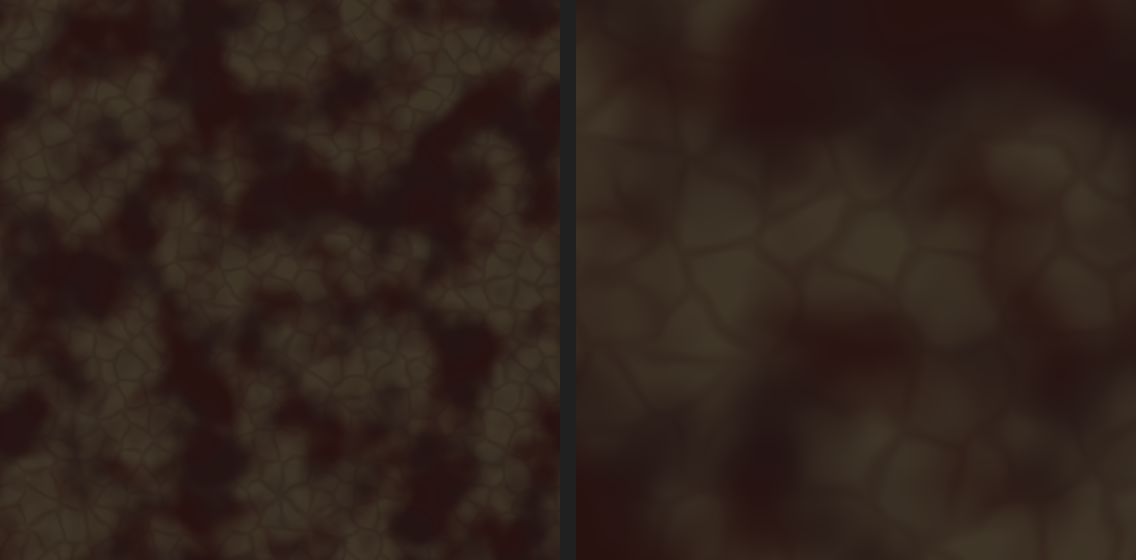
Left, the full canvas; right, a detail of the centre.
A Shadertoy shader for this texture:

```glsl
#define BLOTCH_REPEATS 7.0
#define CELL_REPEATS 22.0
#define BLOTCH_LOW -0.39
#define BLOTCH_HIGH 0.38
#define VEIN_WIDTH 0.32
#define VEIN_DEPTH 0.24
#define DARK_RED vec3(0.157, 0.070, 0.062)
#define DARK_UMBER vec3(0.140, 0.082, 0.076)
#define LIGHT_OLIVE vec3(0.246, 0.206, 0.153)

// Integer hash of a lattice point that wraps at the given period
vec2 hash2(vec2 cell, float period, uint seed) {
    uvec2 v = uvec2(mod(cell, period)) + uvec2(seed * 37u, seed * 91u);
    v = v * 1664525u + 1013904223u;
    v.x += v.y * 1664525u;
    v.y += v.x * 1664525u;
    v ^= v >> 16u;
    v.x += v.y * 1664525u;
    v.y += v.x * 1664525u;
    v ^= v >> 16u;
    return vec2(v & 65535u) / 65536.0;
}

float cornerSlope(vec2 cell, vec2 offset, float period, uint seed) {
    float angle = 6.28318 * hash2(cell, period, seed).x;
    return dot(vec2(cos(angle), sin(angle)), offset);
}

// Tiling gradient noise, about -0.7 to 0.7
float gradientNoise(vec2 uv, float period, uint seed) {
    vec2 p = uv * period;
    vec2 i = floor(p);
    vec2 f = p - i;
    vec2 u = f * f * f * (f * (f * 6.0 - 15.0) + 10.0);
    vec2 e = vec2(1.0, 0.0);
    float bottom = mix(cornerSlope(i, f, period, seed),
                       cornerSlope(i + e.xy, f - e.xy, period, seed), u.x);
    float top = mix(cornerSlope(i + e.yx, f - e.yx, period, seed),
                    cornerSlope(i + e.xx, f - e.xx, period, seed), u.x);
    return mix(bottom, top, u.y);
}

// Tiling cell pattern: gap between the two nearest points, zero on borders
float cellGap(vec2 uv, float period, uint seed) {
    vec2 p = uv * period;
    vec2 i = floor(p);
    float nearest = 8.0;
    float second = 8.0;
    for (int y = -1; y <= 1; y++) {
        for (int x = -1; x <= 1; x++) {
            vec2 cell = i + vec2(x, y);
            float d = length(cell + hash2(cell, period, seed) - p);
            second = min(second, max(nearest, d));
            nearest = min(nearest, d);
        }
    }
    return second - nearest;
}

void mainImage(out vec4 fragColor, in vec2 fragCoord) {
    vec2 uv = fragCoord / iResolution.xy;

    // Large soft blotches with flat dark cores
    float blotch = gradientNoise(uv, BLOTCH_REPEATS, 1u)
                 + 0.55 * gradientNoise(uv, BLOTCH_REPEATS * 2.0, 2u)
                 + 0.20 * gradientNoise(uv, BLOTCH_REPEATS * 4.0, 3u);
    float light = smoothstep(BLOTCH_LOW, BLOTCH_HIGH, blotch);

    // Faint wavering veins and mottling in the light areas
    vec2 waver = 0.012 * vec2(gradientNoise(uv, 30.0, 4u), gradientNoise(uv, 30.0, 5u));
    float vein = 1.0 - smoothstep(0.0, VEIN_WIDTH, cellGap(uv + waver, CELL_REPEATS, 6u));
    float mottle = gradientNoise(uv, 20.0, 7u) + 0.4 * gradientNoise(uv, 44.0, 8u);
    light *= (1.0 - VEIN_DEPTH * vein) * (0.94 + 0.28 * mottle);

    // Dark ground drifts between red and umber
    float drift = smoothstep(-0.35, 0.35, gradientNoise(uv, 11.0, 9u));
    vec3 dark = mix(DARK_RED, DARK_UMBER, drift);
    fragColor = vec4(mix(dark, LIGHT_OLIVE, clamp(light, 0.0, 1.0)), 1.0);
}
```
